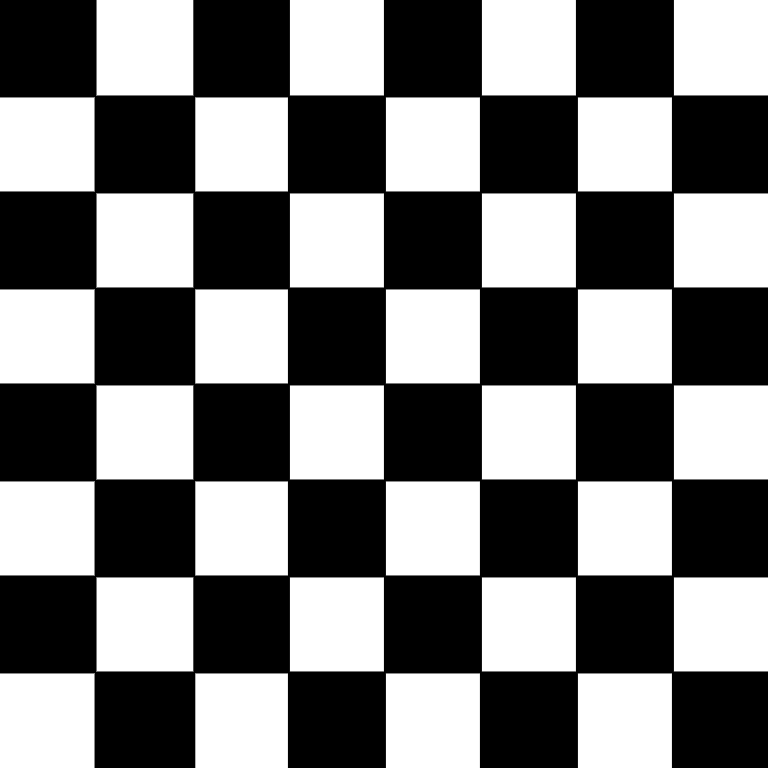
Reproduce this pattern procedurally as a WebGL 1 fragment shader.

```glsl
precision highp float;

uniform vec2 u_resolution;

const float CELLS = 8.0;               // squares across and down
const float INSET = 0.0013;            // black overlap around each white square
const vec2 GRID_OFFSET = vec2(0.0012, -0.0006);
const float WIDE_COLUMN = 1.5;         // centre of the slightly wider column
const float WIDE_GROWTH = 0.0018;      // extra width on each of its sides
const vec3 DARK = vec3(0.0);
const vec3 LIGHT = vec3(1.0);

// Position of the grid lines with the given column and row index
vec2 gridLine(vec2 index) {
  vec2 line = index / CELLS + GRID_OFFSET;
  float fromWide = index.x - WIDE_COLUMN;
  line.x += WIDE_GROWTH * sign(fromWide) * step(abs(fromWide), 0.75);
  return line;
}

// Coverage of the white squares, antialiased over one pixel
float lightSquares(vec2 p, float pixel) {
  vec2 index = floor(p * CELLS + 0.5);
  vec2 toLine = p - gridLine(index);

  // The canvas border is not a grid line
  vec2 border = max(step(index, vec2(0.5)), step(vec2(CELLS - 0.5), index));
  vec2 cell = index - 1.0 + step(0.0, toLine);
  cell = clamp(cell, 0.0, CELLS - 1.0);

  vec2 gap = abs(toLine) + border;
  float inside = min(gap.x, gap.y) - INSET;
  float isLight = 1.0 - mod(cell.x + cell.y, 2.0);
  return isLight * clamp(inside / pixel + 0.5, 0.0, 1.0);
}

void main() {
  vec2 p = gl_FragCoord.xy / u_resolution;
  float pixel = 1.0 / min(u_resolution.x, u_resolution.y);
  gl_FragColor = vec4(mix(DARK, LIGHT, lightSquares(p, pixel)), 1.0);
}
```
